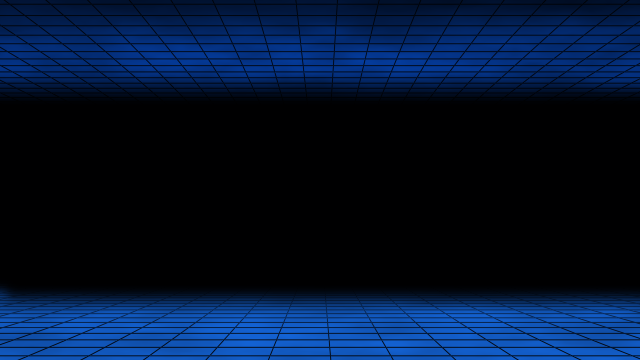
Give the GLSL for this background, as a Shadertoy shader.

```glsl
// Dark hall with a glowing blue tiled ceiling and floor in perspective.

const vec3 CEILING_BLUE = vec3(0.015, 0.195, 0.51);
const vec3 FLOOR_BLUE = vec3(0.068, 0.345, 0.74);
const vec3 BLACK_BLUE = vec3(0.0, 0.0, 0.004);

float hash(vec2 p) {
    vec3 q = fract(vec3(p.xyx) * 0.1031);
    q += dot(q, q.yzx + 33.33);
    return fract((q.x + q.y) * q.z);
}

float valueNoise(vec2 p) {
    vec2 cell = floor(p);
    vec2 f = fract(p);
    f = f * f * (3.0 - 2.0 * f);
    float low = mix(hash(cell), hash(cell + vec2(1, 0)), f.x);
    float high = mix(hash(cell + vec2(0, 1)), hash(cell + vec2(1, 1)), f.x);
    return mix(low, high, f.y);
}

// Layered noise, centred on zero.
float clouds(vec2 p) {
    float sum = 0.0;
    float weight = 0.5;
    for (int i = 0; i < 4; i++) {
        sum += weight * (valueNoise(p) - 0.5);
        p = p * 2.03 + 17.7;
        weight *= 0.5;
    }
    return sum;
}

float lineMask(float dist, float halfWidth, float pixel) {
    float edge = max(pixel, halfWidth) * 0.6;
    return 1.0 - smoothstep(halfWidth - edge, halfWidth + edge, dist);
}

// Seams of a horizontal plane: offset is measured from the vanishing point,
// origin and tile are given in (x / depth, 1 / depth) space.
float tileSeams(vec2 offset, vec2 origin, vec2 tile, float halfWidth, float pixel) {
    float d = max(abs(offset.y), 0.02);
    float slope = offset.x / d;
    vec2 cell = (vec2(slope, 1.0 / d) - origin) / tile;
    vec2 dist = abs(fract(cell + 0.5) - 0.5) * tile;
    dist *= vec2(d * inversesqrt(1.0 + slope * slope), d * d);
    return max(lineMask(dist.x, halfWidth, pixel),
               lineMask(dist.y, halfWidth, pixel));
}

vec3 ceilingLight(vec2 p, float pixel) {
    float fade = smoothstep(0.705, 0.81, p.y);
    float light = fade * mix(1.0, 0.34, smoothstep(0.82, 1.01, p.y));
    light *= 1.0 + 0.75 * clouds(p * vec2(4.5, 13.0) + 3.0);
    float seams = tileSeams(p - vec2(0.007, 0.3356), vec2(0.0627, 1.532),
                            vec2(0.1742, 0.07754), 0.0014, pixel);
    return CEILING_BLUE * light * (1.0 - 0.8 * seams);
}

vec3 floorLight(vec2 p, float leftEdge, float pixel) {
    float fade = pow(1.0 - smoothstep(0.12, 0.215, p.y), 1.25);
    float light = fade * (1.0 + 0.38 * clouds(p * vec2(5.0, 22.0) + 41.0));

    // Small haze where the floor meets the left side.
    vec2 haze = (p - vec2(leftEdge, 0.182)) / vec2(0.026, 0.022);
    light += 0.3 * exp(-dot(haze, haze));

    float seams = tileSeams(p - vec2(0.0, 0.3519), vec2(0.0855, 2.938),
                            vec2(0.493, 0.2203), 0.0014, pixel);
    float seamStrength = mix(0.85, 0.4, smoothstep(0.04, 0.17, p.y));
    return FLOOR_BLUE * light * (1.0 - seamStrength * seams);
}

void mainImage(out vec4 fragColor, in vec2 fragCoord) {
    // Height runs from 0 to 1; x is centred.
    float pixel = 1.0 / iResolution.y;
    vec2 p = vec2(fragCoord.x - 0.5 * iResolution.x, fragCoord.y) * pixel;
    float leftEdge = -0.5 * iResolution.x * pixel;

    vec3 color = BLACK_BLUE;
    color += ceilingLight(p, pixel);
    color += floorLight(p, leftEdge, pixel);
    fragColor = vec4(clamp(color, 0.0, 1.0), 1.0);
}
```
